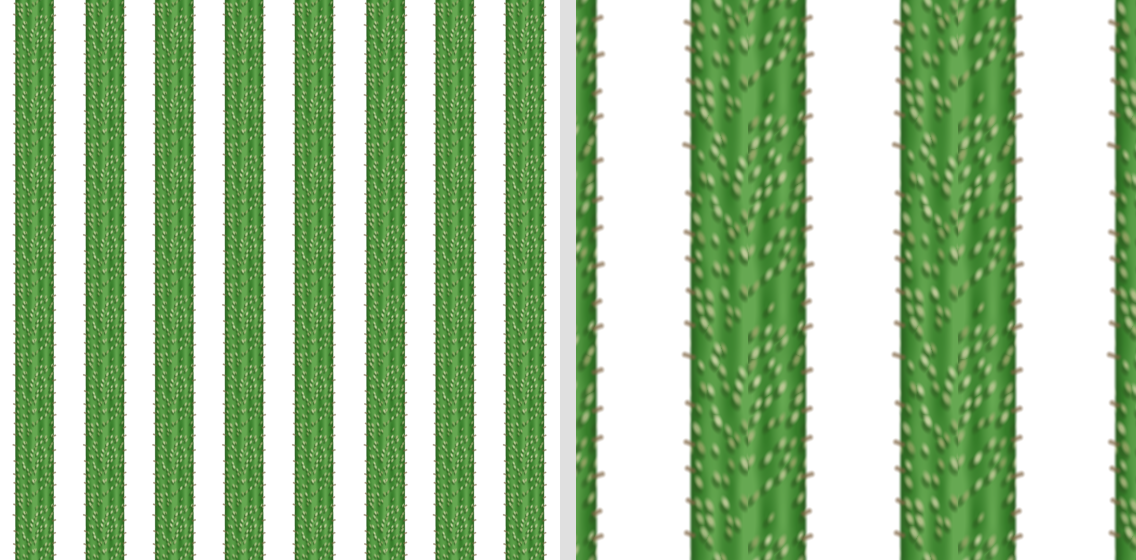
Left: the whole. Right: its middle third, enlarged.
Write a Shadertoy shader that draws this pattern.

```glsl
// Upright ribbed cactus stems on white, dotted with pale spines, tiling both ways.

const float REPEATS = 8.0;         // cells across and down
const float HALF_WIDTH = 0.275;    // half a stem, in cells
const float STEM_JITTER = 0.014;   // sideways offset of each stem
const float RIB_SPACING = 0.17;
const float SPINE_COLUMN = 0.066;  // spacing of the spine columns
const float SPINE_ROWS = 11.0;     // spine rows in each cell
const float SPINE_DENSITY = 0.78;
const float EDGE_ROWS = 6.0;       // silhouette spines in each cell
const vec2 SPINE_SIZE = vec2(0.014, 0.023);
const vec2 SHADOW_SIZE = vec2(0.018, 0.026);
const vec2 SHADOW_OFFSET = vec2(-0.016, -0.026);

const vec3 PAPER = vec3(1.0);
const vec3 GROOVE_GREEN = vec3(0.21, 0.49, 0.16);
const vec3 RIDGE_GREEN = vec3(0.40, 0.66, 0.32);
const vec3 SHADOW_GREEN = vec3(0.18, 0.34, 0.12);
const vec3 SPINE_CREAM = vec3(0.84, 0.86, 0.69);
const vec3 SPINE_TAN = vec3(0.60, 0.64, 0.40);
const vec3 TIP_BROWN = vec3(0.50, 0.40, 0.27);

float hash(vec2 p) {
    vec3 q = fract(vec3(p.xyx) * 0.1031);
    q += dot(q, q.yzx + 33.33);
    return fract((q.x + q.y) * q.z);
}

// Value noise that wraps vertically after a whole number of rows.
float wrappedNoise(vec2 p, float rows) {
    vec2 i = floor(p), f = fract(p);
    f = f * f * (3.0 - 2.0 * f);
    float y0 = mod(i.y, rows), y1 = mod(i.y + 1.0, rows);
    return mix(mix(hash(vec2(i.x, y0)), hash(vec2(i.x + 1.0, y0)), f.x),
               mix(hash(vec2(i.x, y1)), hash(vec2(i.x + 1.0, y1)), f.x), f.y);
}

float cover(float d, float blur) {
    return 1.0 - smoothstep(-blur, blur, d);
}

float ellipse(vec2 p, vec2 radius, float blur) {
    return cover((length(p / radius) - 1.0) * radius.x, blur);
}

float capsule(vec2 p, vec2 a, vec2 b, float radius) {
    vec2 pa = p - a, ba = b - a;
    return length(pa - ba * clamp(dot(pa, ba) / dot(ba, ba), 0.0, 1.0)) - radius;
}

// Ridges and grooves, brightest along the middle rib.
vec3 stemColor(vec2 p) {
    float rib = 0.5 + 0.5 * cos(6.2831853 * p.x / RIB_SPACING);
    float facing = 1.0 - smoothstep(0.04, HALF_WIDTH, abs(p.x));
    float streak = wrappedNoise(vec2(p.x * 24.0 + 40.0, p.y * 7.0), 7.0) - 0.5;
    float light = rib * mix(0.55, 1.0, facing) + 0.14 * facing + 0.38 * streak;
    vec3 color = mix(GROOVE_GREEN, RIDGE_GREEN, clamp(light, 0.0, 1.0));
    return color * (1.0 - 0.2 * smoothstep(HALF_WIDTH - 0.05, HALF_WIDTH, abs(p.x)));
}

// Paints the spines of the nearby lattice: shadows first, then pale tips.
vec3 addSpines(vec3 color, vec2 p, float stem, float blur) {
    vec2 spacing = vec2(SPINE_COLUMN, 1.0 / SPINE_ROWS);
    vec2 base = floor(p / spacing);
    float shadow = 0.0, tip = 0.0, tone = 0.0;
    for (int j = -1; j <= 1; j++) {
        for (int i = -1; i <= 1; i++) {
            vec2 site = base + vec2(i, j);
            vec2 key = vec2(site.x + 20.0, mod(site.y, SPINE_ROWS));
            if (hash(key + 3.0) > SPINE_DENSITY) continue;
            vec2 jitter = vec2(hash(key + 17.0), hash(key + 41.0));
            vec2 d = p - (site + 0.15 + 0.7 * jitter) * spacing;
            d.x -= 0.3 * d.y * sign(p.x);
            float size = mix(0.75, 1.15, hash(key + 59.0));
            float repeatRow = mod(floor(site.y / SPINE_ROWS), REPEATS);
            float wear = mix(0.8, 1.0, hash(key + 13.0 * vec2(stem, repeatRow) + 71.0));
            shadow = max(shadow, wear * ellipse(d - SHADOW_OFFSET, SHADOW_SIZE * size, blur));
            float mark = wear * ellipse(d, SPINE_SIZE * size, blur);
            if (mark > tip) {
                tip = mark;
                tone = hash(key + 83.0);
            }
        }
    }
    color = mix(color, SHADOW_GREEN, 0.65 * shadow);
    return mix(color, mix(SPINE_TAN, SPINE_CREAM, tone), 0.9 * tip);
}

// Short brown spines leaning out of the silhouette.
float edgeSpines(vec2 p, float blur) {
    float side = p.x < 0.0 ? -1.0 : 1.0;
    float base = floor(p.y * EDGE_ROWS), mark = 0.0;
    for (int j = -1; j <= 1; j++) {
        float row = base + float(j);
        vec2 key = vec2(mod(row, EDGE_ROWS), 7.0 + side);
        float y = (row + 0.2 + 0.6 * hash(key + 101.0)) / EDGE_ROWS;
        float reach = mix(0.010, 0.028, hash(key + 113.0));
        vec2 root = vec2(HALF_WIDTH - 0.012, y);
        vec2 point = vec2(HALF_WIDTH + reach, y + 0.012);
        float d = capsule(vec2(abs(p.x), p.y), root, point, 0.011);
        mark = max(mark, cover(d, blur));
    }
    return mark;
}

void mainImage(out vec4 fragColor, in vec2 fragCoord) {
    vec2 cell = fragCoord / iResolution.xy * REPEATS;
    float blur = max(0.012, 0.8 * REPEATS / iResolution.y);
    float stem = floor(cell.x);
    float shift = STEM_JITTER * (2.0 * hash(vec2(stem, 5.0)) - 1.0);
    vec2 p = vec2(fract(cell.x) - 0.5 - shift, cell.y);

    vec3 body = addSpines(stemColor(vec2(p.x, p.y)), p, stem, blur);
    vec3 color = mix(PAPER, body, cover(abs(p.x) - HALF_WIDTH, blur));
    color = mix(color, TIP_BROWN, 0.7 * edgeSpines(p, blur));
    fragColor = vec4(color, 1.0);
}
```
